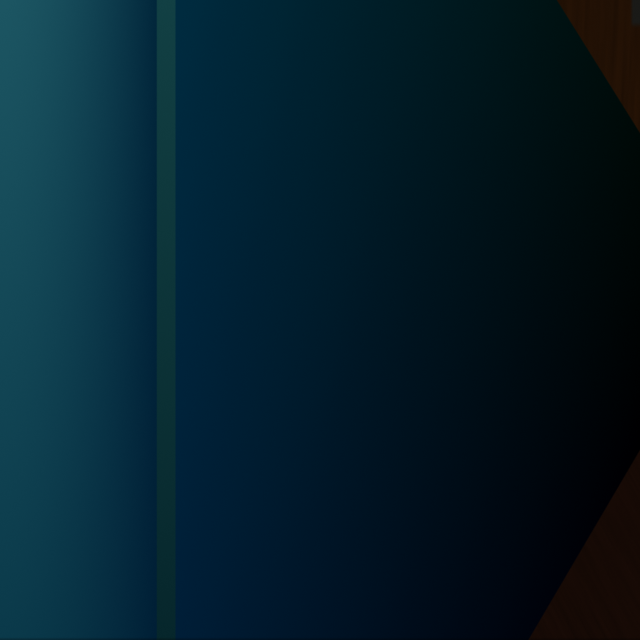
Reproduce this background procedurally as a Shadertoy shader.

```glsl
// A dim teal and navy panel with a vertical seam, its two right corners cut off
// to show dark wood. Each panel blends a top and a bottom colour ramp; the cuts
// are signed distances to lines, and the grain is stretched value noise.

const float SEAM_LEFT = 0.2450;
const float SEAM_RIGHT = 0.2742;
const float FOLD_CURVE = 1.7;      // how late the left panel darkens
const float SHEEN_AMOUNT = 0.005;
const float GRAIN_AMOUNT = 0.30;

// Left panel: outer edge to seam, at top and bottom
const vec3 TEAL_TOP = vec3(0.110, 0.335, 0.385);
const vec3 TEAL_BOTTOM = vec3(0.040, 0.225, 0.290);
const vec3 FOLD_TOP = vec3(0.005, 0.150, 0.230);
const vec3 FOLD_BOTTOM = vec3(0.000, 0.120, 0.210);

// Right panel: seam to far edge; values below zero reach black early
const vec3 NAVY_TOP = vec3(0.000, 0.170, 0.250);
const vec3 NAVY_BOTTOM = vec3(0.000, 0.120, 0.220);
const vec3 FAR_TOP = vec3(0.000, 0.050, 0.035);
const vec3 FAR_BOTTOM = vec3(0.000, -0.025, -0.010);

const vec3 SEAM_TOP = vec3(0.070, 0.250, 0.265);
const vec3 SEAM_BOTTOM = vec3(0.025, 0.150, 0.170);
const vec3 WOOD_TOP = vec3(0.130, 0.065, 0.018);
const vec3 WOOD_BOTTOM = vec3(0.085, 0.038, 0.020);
const vec3 CORNER_GREY = vec3(0.100, 0.100, 0.090);

// Ends of the two slanted cuts
const vec2 UPPER_CUT_A = vec2(0.870, 1.000);
const vec2 UPPER_CUT_B = vec2(1.000, 0.792);
const vec2 LOWER_CUT_A = vec2(1.000, 0.297);
const vec2 LOWER_CUT_B = vec2(0.8255, 0.000);

float hash(vec2 p) {
    p = fract(p * vec2(0.1031, 0.1137));
    p += dot(p, p.yx + 33.33);
    return fract((p.x + p.y) * p.x * 17.0);
}

float valueNoise(vec2 p) {
    vec2 cell = floor(p);
    vec2 f = fract(p);
    f = f * f * (3.0 - 2.0 * f);
    float low = mix(hash(cell), hash(cell + vec2(1, 0)), f.x);
    float high = mix(hash(cell + vec2(0, 1)), hash(cell + vec2(1, 1)), f.x);
    return mix(low, high, f.y);
}

// Signed distance to the line a-b, positive on the left of its direction
float lineSide(vec2 p, vec2 a, vec2 b) {
    vec2 along = normalize(b - a);
    return dot(p - a, vec2(-along.y, along.x));
}

float cover(float dist, float softness) {
    return smoothstep(-softness, softness, dist);
}

// Fine fibres running along the given direction
vec3 wood(vec3 tint, vec2 p, vec2 along) {
    along = normalize(along);
    vec2 q = vec2(dot(p, vec2(-along.y, along.x)), dot(p, along));
    float grain = 0.6 * valueNoise(q * vec2(130.0, 7.0) + 50.0)
                + 0.4 * valueNoise(q * vec2(290.0, 16.0) + 90.0);
    return tint * (1.0 + GRAIN_AMOUNT * (grain - 0.5));
}

void mainImage(out vec4 fragColor, in vec2 fragCoord) {
    vec2 uv = fragCoord / iResolution.xy;
    float pixel = 1.0 / iResolution.y;
    float edge = max(pixel, 0.0012);

    // Left panel, darkening towards the seam
    float fold = pow(clamp(uv.x / SEAM_LEFT, 0.0, 1.0), FOLD_CURVE);
    vec3 leftPanel = mix(mix(TEAL_BOTTOM, TEAL_TOP, uv.y),
                         mix(FOLD_BOTTOM, FOLD_TOP, uv.y), fold);

    // Right panel, fading to black, with faint slanted sheen
    float across = clamp((uv.x - SEAM_RIGHT) / (1.0 - SEAM_RIGHT), 0.0, 1.0);
    vec3 rightPanel = mix(mix(NAVY_BOTTOM, NAVY_TOP, uv.y),
                          mix(FAR_BOTTOM, FAR_TOP, uv.y), across);
    float sheen = valueNoise(vec2((uv.x - 0.22 * uv.y) * 22.0 + 20.0, uv.y * 2.0));
    rightPanel += SHEEN_AMOUNT * (sheen - 0.5) * vec3(0.0, 1.0, 0.8) * (1.0 - across);
    rightPanel = max(rightPanel, 0.0);

    // Seam strip between the panels
    vec3 seam = mix(SEAM_BOTTOM, SEAM_TOP, uv.y);
    vec3 color = mix(leftPanel, seam, cover(uv.x - SEAM_LEFT, edge));
    color = mix(color, rightPanel, cover(uv.x - SEAM_RIGHT, edge));

    // Wood behind the cut corners
    vec3 upperWood = wood(WOOD_TOP, uv, vec2(0.04, 1.0));
    vec3 lowerWood = wood(WOOD_BOTTOM, uv, vec2(0.55, -1.0));
    float greyPatch = cover(uv.x - 0.987, 0.003) * cover(uv.y - 0.961, 0.006);
    upperWood = mix(upperWood, CORNER_GREY, greyPatch);
    color = mix(color, upperWood, cover(lineSide(uv, UPPER_CUT_A, UPPER_CUT_B), edge));
    color = mix(color, lowerWood, cover(lineSide(uv, LOWER_CUT_A, LOWER_CUT_B), edge));

    // Dark lower rim and a dither finer than one colour step
    color *= mix(0.75, 1.0, smoothstep(0.0, 0.005, uv.y));
    color += (hash(fragCoord) - 0.5) / 255.0;
    fragColor = vec4(clamp(color, 0.0, 1.0), 1.0);
}
```
